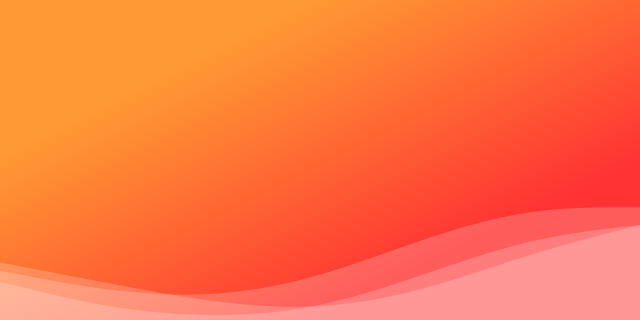
This background is drawn by a WebGL 2 fragment shader. Its source:

```glsl
#version 300 es
precision highp float;
// Three translucent white waves over a diagonal orange to red gradient.
// Each wave is a uniform cubic B-spline of heights spaced evenly across the
// canvas; the veils overlap, so the tint grows lighter where they stack.

#define WARM_ORANGE vec3(1.0, 0.6, 0.2)
#define HOT_RED     vec3(1.0, 0.2, 0.2)
#define VEIL_COLOR  vec3(1.0)
#define VEIL_ALPHA  0.2
#define FADE_START  0.5
#define FADE_END    1.5
#define SPANS       6

uniform vec2 u_resolution;
out vec4 fragColor;

// Control height i, continued in a straight line past both ends
float control(float heights[SPANS + 1], int i) {
    if (i < 0) return 2.0 * heights[0] - heights[1];
    if (i > SPANS) return 2.0 * heights[SPANS] - heights[SPANS - 1];
    return heights[i];
}

// Height of the spline at x in 0..1
float waveHeight(float heights[SPANS + 1], float x) {
    float s = clamp(x, 0.0, 1.0) * float(SPANS);
    int i = min(int(s), SPANS - 1);
    float t = s - float(i);
    float r = 1.0 - t;
    float t2 = t * t;
    float t3 = t2 * t;
    vec4 weights = vec4(r * r * r,
                        3.0 * t3 - 6.0 * t2 + 4.0,
                        -3.0 * t3 + 3.0 * t2 + 3.0 * t + 1.0,
                        t3) / 6.0;
    vec4 points = vec4(control(heights, i - 1), control(heights, i),
                       control(heights, i + 1), control(heights, i + 2));
    return dot(weights, points);
}

// Lay a veil below the wave, its edge softened over one pixel
vec3 addVeil(vec3 color, float heights[SPANS + 1], vec2 uv) {
    float depth = waveHeight(heights, uv.x) - uv.y;
    float cover = clamp(depth * u_resolution.y + 0.5, 0.0, 1.0);
    return mix(color, VEIL_COLOR, VEIL_ALPHA * cover);
}

void main() {
    vec2 uv = gl_FragCoord.xy / u_resolution;

    // Gradient from the upper left to the lower right
    float diagonal = uv.x + 1.0 - uv.y;
    float fade = clamp((diagonal - FADE_START) / (FADE_END - FADE_START), 0.0, 1.0);
    vec3 color = mix(WARM_ORANGE, HOT_RED, fade);

    // Wave profiles, left to right, as fractions of the canvas height
    float crest[SPANS + 1] = float[](0.154, 0.089, 0.068, 0.131, 0.260, 0.354, 0.352);
    float swell[SPANS + 1] = float[](0.120, 0.036, 0.006, 0.034, 0.145, 0.260, 0.297);
    float trough[SPANS + 1] = float[](0.180, 0.116, 0.053, 0.029, 0.092, 0.212, 0.297);
    color = addVeil(color, crest, uv);
    color = addVeil(color, swell, uv);
    color = addVeil(color, trough, uv);

    fragColor = vec4(color, 1.0);
}
```
